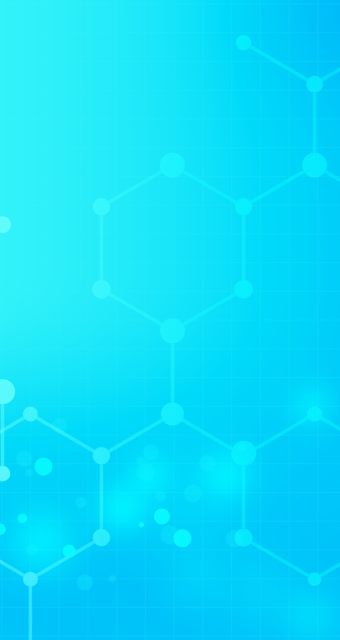
Write a WebGL 1 fragment shader that draws this background.

```glsl
precision highp float;
// Cyan backdrop with a molecular honeycomb, a faint grid, soft glows and bokeh.

uniform vec2 u_resolution;

// Lengths are percentages of the canvas height.
const float CENTER_X = 26.95;
const float STEP_X = 11.1;
const float RISE = 6.5;
const float BOND_WIDTH = 0.27;
const float GRID_SIZE = 4.49;
const vec3 GLOW_COLOR = vec3(0.0, 0.96, 1.0);

float hash(float n) {
  return fract(sin(n * 127.1) * 43758.5453);
}

float cover(float d, float soft) {
  return 1.0 - smoothstep(-soft, soft, d);
}

float disc(vec2 p, vec2 center, float radius, float soft) {
  return cover(length(p - center) - radius, soft);
}

float glow(vec2 p, vec2 center, float radius) {
  vec2 q = (p - center) / radius;
  return exp(-dot(q, q));
}

// Vertical bond between heights low and high.
float bond(vec2 p, float x, float low, float high, float soft) {
  vec2 q = vec2(p.x - x, p.y - clamp(p.y, low, high));
  return 0.45 * cover(length(q) - BOND_WIDTH, soft);
}

// Zigzag chain over lattice columns first..last, with nodes at its corners.
float chain(vec2 p, float y, float rise, vec2 span, vec2 radii, float soft) {
  float u = (p.x - CENTER_X) / STEP_X;
  float c = clamp(u, span.x, span.y);
  float t = abs(mod(c + 1.0, 2.0) - 1.0);
  float d = length(vec2((u - c) * STEP_X, (p.y - y - rise * t) * 0.863));
  float k = clamp(floor(u + 0.5), span.x, span.y);
  float odd = mod(k, 2.0);
  vec2 node = vec2(CENTER_X + STEP_X * k, y + rise * odd);
  float dots = disc(p, node, mix(radii.x, radii.y, odd), soft);
  return max(0.45 * cover(d - BOND_WIDTH, soft), 0.6 * dots);
}

float honeycomb(vec2 p, float s) {
  float a = chain(p, 86.85, RISE, vec2(1, 3), vec2(1.3, 1.2), s);
  a = max(a, chain(p, 74.2, -RISE, vec2(-1, 3), vec2(1.95, 1.35), s));
  a = max(a, chain(p, 48.3, RISE, vec2(-1, 1), vec2(1.95, 1.45), s));
  a = max(a, chain(p, 35.3, -RISE, vec2(-3, 3), vec2(1.15, 1.35), s));
  a = max(a, chain(p, 9.5, RISE, vec2(-3, -1), vec2(1.15, 1.35), s));
  a = max(a, chain(p, 9.5, RISE, vec2(1, 3), vec2(1.05, 1.4), s));
  // Bonds shared by the mirrored columns, then the single ones.
  float side = abs(p.x - CENTER_X);
  a = max(a, bond(vec2(side, p.y), STEP_X, 54.8, 67.7, s));
  a = max(a, bond(vec2(side, p.y), STEP_X, 16.0, 28.8, s));
  a = max(a, bond(p, CENTER_X, 35.3, 48.3, s));
  a = max(a, bond(p, CENTER_X + 2.0 * STEP_X, 74.2, 86.85, s));
  a = max(a, bond(p, CENTER_X - 2.0 * STEP_X, -5.0, 9.5, s));
  // Larger nodes in the lower chain.
  a = max(a, 0.6 * disc(p, vec2(CENTER_X, 35.3), 1.8, s));
  return max(a, 0.6 * disc(p, vec2(38.1, 29.2), 1.95, s));
}

vec3 backdrop(vec2 p) {
  float x = p.x / 53.125;
  float g = 0.95 - 0.06 * x - 0.08 * x * x;
  g -= 0.07 * glow(p, vec2(53.0, 100.0), 16.0);
  g = mix(0.765, g, smoothstep(6.0, 57.0, p.y));
  return vec3(2.1 * max(g - 0.855, 0.0), g, 0.975);
}

float glows(vec2 p) {
  float a = 0.75 * glow(p, vec2(6.5, 15.4), 5.5);
  a += 0.8 * glow(p, vec2(18.9, 20.6), 4.0);
  a += 0.6 * glow(p, vec2(23.4, 25.8), 3.4);
  a += 0.7 * glow(p, vec2(35.4, 25.8), 4.0);
  a += 0.55 * glow(p, vec2(48.8, 36.6), 3.5);
  a += 0.25 * glow(p, vec2(40.4, 7.5), 6.0);
  a += 0.4 * glow(p, vec2(48.8, 3.6), 4.5);
  a += 0.2 * glow(p, vec2(30.6, 9.5), 5.0);
  return min(a + 0.25 * glow(p, vec2(30.0, 21.0), 9.0), 1.0);
}

float brightDiscs(vec2 p, float s) {
  float a = disc(p, vec2(6.8, 27.1), 1.4, s);
  a = max(a, disc(p, vec2(3.5, 19.0), 0.75, s));
  a = max(a, disc(p, vec2(25.3, 19.3), 1.25, s));
  a = max(a, disc(p, vec2(28.5, 15.9), 1.4, s));
  a = max(a, disc(p, vec2(10.8, 13.9), 1.0, s));
  a = max(a, disc(p, vec2(0.0, 17.3), 0.9, s));
  return max(a, disc(p, vec2(22.1, 18.0), 0.4, s));
}

void main() {
  vec2 p = 100.0 * gl_FragCoord.xy / u_resolution.y;
  float soft = 75.0 / u_resolution.y;
  vec3 color = mix(backdrop(p), GLOW_COLOR, glows(p));

  // Grid
  vec2 cell = abs(mod(p - vec2(18.23, 63.46) + 0.5 * GRID_SIZE, GRID_SIZE) - 0.5 * GRID_SIZE);
  color = mix(color, vec3(0.3, 0.95, 1.0), 0.13 * cover(min(cell.x, cell.y) - 0.07, soft));

  // Faint scattered bokeh
  for (int i = 0; i < 16; i++) {
    float n = float(i) + 1.0;
    vec2 center = vec2(53.0 * hash(n), 5.0 + 33.0 * hash(n + 31.0));
    float a = disc(p, center, 0.5 + hash(n + 67.0), 0.2);
    color = mix(color, vec3(0.1, 0.97, 1.0), 0.25 * a);
  }

  // Molecule, paler towards the left
  vec3 ink = mix(vec3(0.4, 1.0, 1.0), vec3(0.03, 0.98, 1.0), smoothstep(0.0, 40.0, p.x));
  color = mix(color, ink, honeycomb(p, soft));
  color = mix(color, vec3(0.03, 0.98, 1.0), 0.9 * brightDiscs(p, soft));

  // Bright pair and lone node on the left edge
  float edge = max(bond(p, 0.4, 26.0, 38.8, soft), 0.8 * disc(p, vec2(0.4, 38.8), 1.95, soft));
  edge = max(edge, 0.8 * disc(p, vec2(0.4, 26.0), 1.2, soft));
  edge = max(edge, 0.8 * disc(p, vec2(0.4, 64.9), 1.3, soft));
  gl_FragColor = vec4(mix(color, vec3(0.42, 1.0, 0.99), edge), 1.0);
}
```
